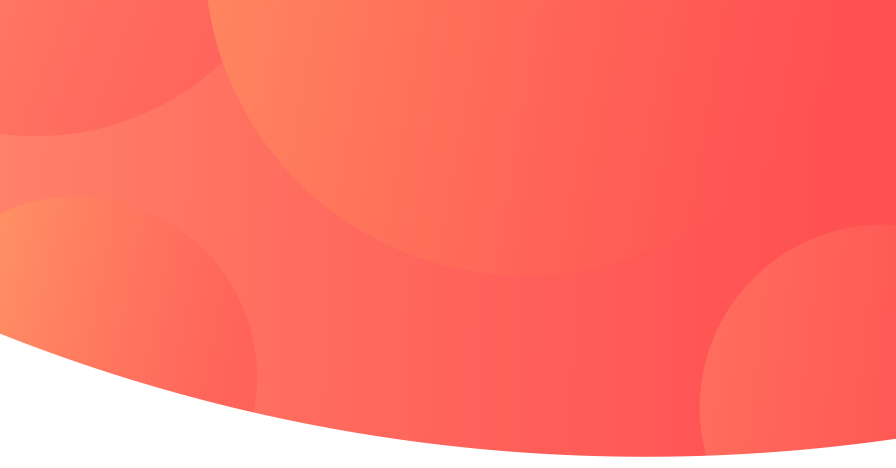
Write a Shadertoy shader that draws this background.

```glsl
// Warm coral backdrop with four large gradient discs above a white curved base.
// Each disc is a distance function filled with its own linear colour ramp;
// lengths are in canvas heights, with the origin at the lower left.

const vec3 WHITE = vec3(1.0);
const vec3 CORAL_RED = vec3(1.0, 0.317, 0.322);
const vec3 SALMON = vec3(1.0, 0.505, 0.41);
const vec3 ROSE = vec3(1.0, 0.46, 0.388);
const vec3 ROSE_DEEP = vec3(1.0, 0.39, 0.357);
const vec3 APRICOT = vec3(1.0, 0.53, 0.373);
const vec3 TANGERINE = vec3(1.0, 0.558, 0.394);
const vec3 CORAL = vec3(1.0, 0.385, 0.35);
const vec3 CORAL_LIGHT = vec3(1.0, 0.427, 0.363);
const vec3 CORAL_DEEP = vec3(1.0, 0.345, 0.333);

// Colour ramp along the segment from a to b, slightly faster at its start.
vec3 linearRamp(vec2 p, vec2 a, vec2 b, vec3 startColor, vec3 endColor) {
    vec2 axis = b - a;
    float t = clamp(dot(p - a, axis) / dot(axis, axis), 0.0, 1.0);
    return mix(startColor, endColor, t * (1.25 - 0.25 * t));
}

// Antialiased disc coverage; pixel is the size of one pixel in canvas heights.
float discMask(vec2 p, vec2 center, float radius, float pixel) {
    float d = length(p - center) - radius;
    return clamp(0.5 - d / pixel, 0.0, 1.0);
}

void mainImage(out vec4 fragColor, in vec2 fragCoord) {
    // Keep the composition spanning the full canvas.
    float aspect = 1.9104;
    vec2 p = fragCoord / iResolution.xy * vec2(aspect, 1.0);
    float pixel = max(aspect / iResolution.x, 1.0 / iResolution.y);

    // Background ramp
    vec3 color = linearRamp(p, vec2(0.0, 0.6), vec2(1.75, 0.55), SALMON, CORAL_RED);

    // Upper left disc
    vec3 fill = linearRamp(p, vec2(0.0, 1.0), vec2(0.48, 0.82), ROSE, ROSE_DEEP);
    color = mix(color, fill, discMask(p, vec2(0.075, 1.291), 0.582, pixel));

    // Large central disc, slightly translucent
    fill = linearRamp(p, vec2(0.44, 0.95), vec2(1.75, 0.72), APRICOT, CORAL_RED);
    color = mix(color, fill, 0.92 * discMask(p, vec2(1.119, 1.094), 0.683, pixel));

    // Lower left disc
    fill = linearRamp(p, vec2(-0.02, 0.38), vec2(0.53, 0.27), TANGERINE, CORAL);
    color = mix(color, fill, discMask(p, vec2(0.162, 0.194), 0.386, pixel));

    // Lower right disc
    fill = linearRamp(p, vec2(1.49, 0.15), vec2(1.95, 0.1), CORAL_LIGHT, CORAL_DEEP);
    color = mix(color, fill, discMask(p, vec2(1.883, 0.129), 0.391, pixel));

    // White base below a very wide arc
    float panel = discMask(p, vec2(1.376, 3.755), 3.731, pixel);
    fragColor = vec4(mix(WHITE, color, panel), 1.0);
}
```
